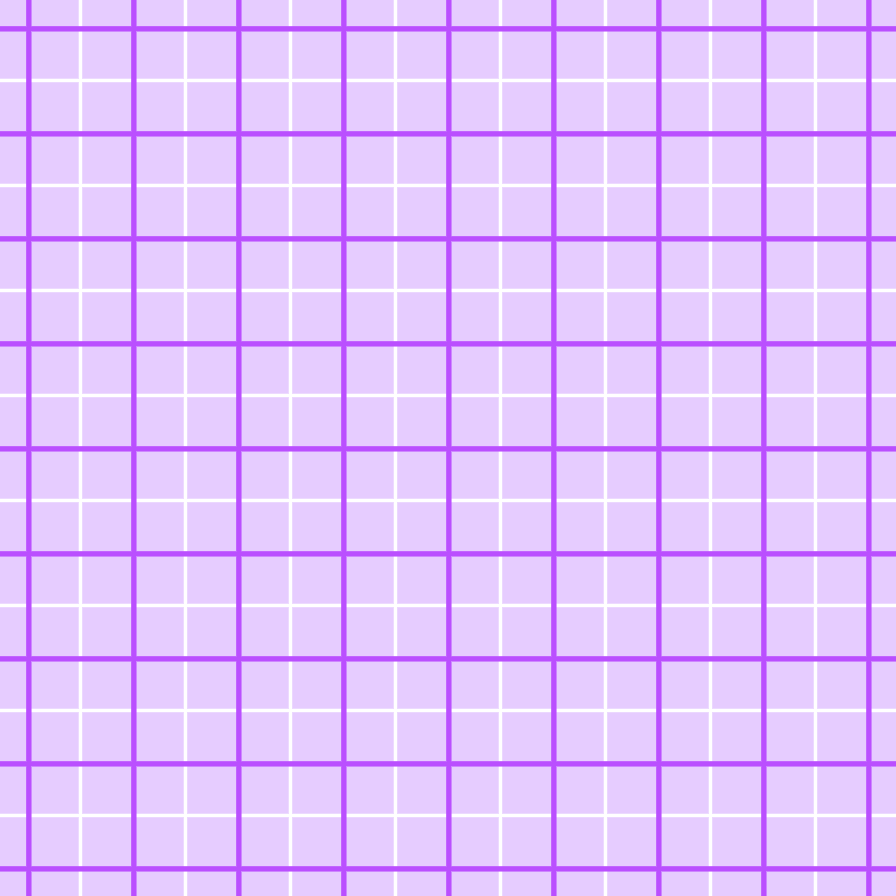
Write a three.js fragment shader that draws this pattern.

```glsl
varying vec2 vUv;

const float PERIOD = 0.11719;

// Antialiased coverage of a square grid of lines, with one crossing at the given offset
float gridLines(vec2 p, float offset, float width) {
  vec2 d = abs(mod(p - offset + 0.5 * PERIOD, PERIOD) - 0.5 * PERIOD);
  vec2 cover = clamp((0.5 * width - d) / fwidth(p) + 0.5, 0.0, 1.0);
  return max(cover.x, cover.y);
}

void main() {
  // The grid is anchored at the upper left corner
  vec2 p = vec2(vUv.x, 1.0 - vUv.y);

  vec3 lilac = vec3(0.90, 0.80, 1.0);
  vec3 violet = vec3(0.73, 0.31, 1.0);

  // Thin white lines halve the cells, thick violet lines lie on top
  vec3 color = mix(lilac, vec3(1.0), gridLines(p, 0.0898, 0.0039));
  color = mix(color, violet, gridLines(p, 0.0322, 0.006));

  gl_FragColor = vec4(color, 1.0);
}
```
